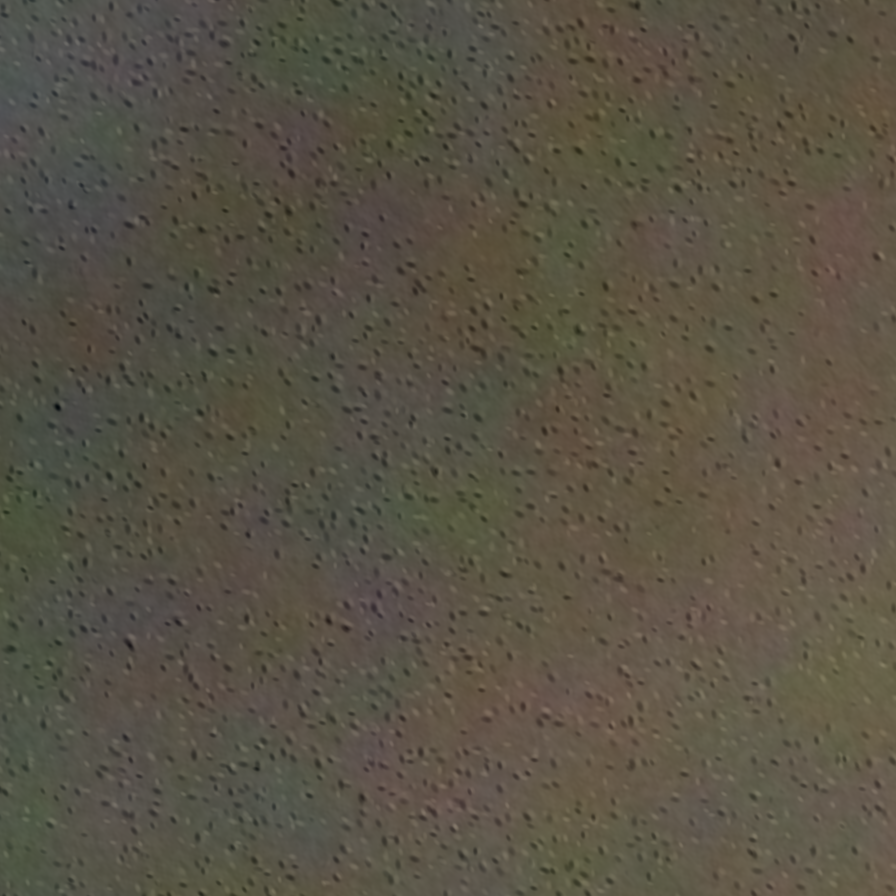
Reproduce this texture procedurally as a WebGL 2 fragment shader.

```glsl
#version 300 es
precision highp float;
// Dim, worn ground: a broad grey-to-brown gradient with faint colour blotches,
// overlaid with fine slanted grain and soft dark and pale specks scattered
// on jittered grids whose density drifts across the canvas.

uniform vec2 u_resolution;
out vec4 fragColor;

const float SLANT = -0.85; // main direction of the grain, in radians

float hash(vec2 p) {
    return fract(sin(dot(p, vec2(127.1, 311.7))) * 43758.5453);
}

vec2 hash2(vec2 p) {
    return vec2(hash(p), hash(p + 57.3));
}

vec2 rotate(vec2 p, float angle) {
    float c = cos(angle), s = sin(angle);
    return vec2(c * p.x + s * p.y, c * p.y - s * p.x);
}

float valueNoise(vec2 p) {
    vec2 cell = floor(p), f = fract(p);
    f = f * f * (3.0 - 2.0 * f);
    float low = mix(hash(cell), hash(cell + vec2(1, 0)), f.x);
    float high = mix(hash(cell + vec2(0, 1)), hash(cell + vec2(1, 1)), f.x);
    return mix(low, high, f.y);
}

float fbm(vec2 p) {
    float sum = 0.0, gain = 0.5;
    for (int i = 0; i < 3; i++) {
        sum += gain * valueNoise(p);
        p = rotate(p, 0.6) * 2.03 + 17.0;
        gain *= 0.5;
    }
    return sum / 0.875;
}

// Soft ellipse: 1 at its centre, near 0 beyond twice its radii.
float softEllipse(vec2 p, vec2 radii) {
    vec2 q = p / radii;
    float d = dot(q, q);
    return exp(-d * (0.6 + 0.5 * d));
}

// Scattered slanted specks; each may carry a weaker rim of opposite sign.
float specks(vec2 uv, float count, float density, vec2 radii, float rim, float seed) {
    vec2 p = uv * count, home = floor(p);
    float sum = 0.0;
    for (int y = -1; y <= 1; y++) {
        for (int x = -1; x <= 1; x++) {
            vec2 cell = home + vec2(x, y), id = cell + seed;
            vec2 offset = (p - cell - hash2(id)) / count;
            vec2 traits = hash2(id + 131.7);
            float present = smoothstep(-0.04, 0.04, density - hash(id + 211.9));
            vec2 q = rotate(offset, SLANT + (traits.x - 0.5) * 1.3);
            vec2 size = radii * mix(0.7, 1.2, traits.y);
            float body = softEllipse(q, size);
            float edge = softEllipse(q - vec2(0.0, 1.9 * size.y), size);
            sum += present * mix(0.45, 1.0, hash(id + 83.1)) * (body - rim * edge);
        }
    }
    return sum;
}

// Broad light: cool and dim at the left, warm at the right, paler at the foot.
vec3 groundColor(vec2 uv) {
    vec3 top = mix(vec3(0.308, 0.312, 0.270), vec3(0.362, 0.319, 0.248), uv.x);
    vec3 foot = mix(vec3(0.328, 0.322, 0.272), vec3(0.408, 0.367, 0.298), uv.x);
    vec3 color = mix(foot, top, smoothstep(0.0, 0.9, uv.y));
    float warm = softEllipse(uv - vec2(1.0, 0.55), vec2(0.40, 0.40));
    float dim = softEllipse(uv - vec2(0.30, 0.55), vec2(0.42, 0.35));
    float cool = softEllipse(uv - vec2(0.0, 0.92), vec2(0.22, 0.22));
    return color + vec3(0.022, 0.021, 0.016) * warm
                 - vec3(0.014, 0.014, 0.010) * dim
                 + vec3(0.006, 0.018, 0.034) * cool;
}

// Faint drifting tints along red-green and yellow-blue axes.
vec3 blotches(vec2 uv) {
    float redGreen = fbm(uv * 10.0 + 3.7) - 0.5;
    float yellowBlue = fbm(uv * 9.0 + 41.2) - 0.5;
    float shade = fbm(uv * 6.0 + 73.5) - 0.5;
    return redGreen * vec3(0.070, -0.042, 0.020)
         + yellowBlue * vec3(0.022, 0.010, -0.085)
         + shade * 0.035;
}

void main() {
    vec2 uv = gl_FragCoord.xy / u_resolution;

    // Specks thin out toward the warm right side and gather in loose clumps.
    float clumps = fbm(uv * 14.0 + 9.1) - 0.5;
    float sparse = smoothstep(0.45, 1.0, uv.x) * (1.0 - 0.6 * smoothstep(0.6, 1.0, uv.y));
    float density = 0.46 - 0.20 * sparse + 0.9 * clumps;

    float dark = specks(uv, 62.0, density, vec2(0.0054, 0.0030), 0.35, 5.0);
    float pale = specks(uv, 58.0, density * 0.85, vec2(0.0050, 0.0028), 0.25, 307.0);

    // Fine grain, stretched along the slant.
    vec2 along = rotate(uv, SLANT);
    float grain = valueNoise(along * vec2(95.0, 170.0)) - 0.5;
    grain += 0.6 * (valueNoise(along * vec2(210.0, 300.0) + 31.0) - 0.5);

    vec3 color = groundColor(uv) + blotches(uv);
    color += grain * 0.036;
    color -= dark * vec3(0.150, 0.143, 0.122);
    color += pale * vec3(0.088, 0.084, 0.074);
    fragColor = vec4(clamp(color, 0.0, 1.0), 1.0);
}
```
